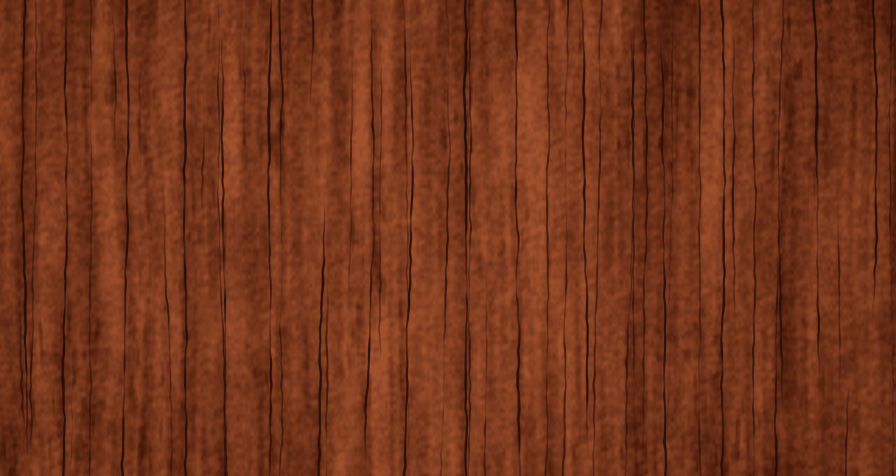
A WebGL 2 fragment shader for this texture:

```glsl
#version 300 es
precision highp float;

uniform vec2 u_resolution;
out vec4 fragColor;

float hash(vec2 p) {
    vec3 q = fract(vec3(p.xyx) * 0.1031);
    q += dot(q, q.yzx + 33.33);
    return fract((q.x + q.y) * q.z);
}

float noise(vec2 p) {
    vec2 i = floor(p), f = fract(p);
    f = f * f * (3.0 - 2.0 * f);
    return mix(mix(hash(i), hash(i + vec2(1, 0)), f.x),
               mix(hash(i + vec2(0, 1)), hash(i + vec2(1, 1)), f.x), f.y);
}

// Noise centred on zero
float signedNoise(vec2 p) {
    return noise(p) - 0.5;
}

// Wandering vertical splits: x is the dark core, y the soft shade beside it
vec2 cracks(vec2 p, float density, float halfWidth, float minLength, float seed) {
    vec2 result = vec2(0.0);
    float soft = max(0.0021, 0.6 / u_resolution.y);
    for (int i = -1; i <= 1; i++) {
        float id = floor(p.x * density) + float(i);
        float row = id * 7.0 + seed;
        float centre = (id + 0.5 + 0.65 * (hash(vec2(id, seed)) - 0.5)) / density;
        centre += 0.020 * signedNoise(vec2(p.y * 1.5, row))
                + 0.005 * signedNoise(vec2(p.y * 10.0, row + 2.0))
                + 0.003 * signedNoise(vec2(p.y * 42.0, row + 4.0));

        // Each split has its own extent and thins towards its ends
        float reach = mix(minLength, 1.1, hash(vec2(id, seed + 3.0)));
        float middle = hash(vec2(id, seed + 5.0));
        float taper = smoothstep(0.0, 0.3, reach - abs(p.y - middle));
        float swell = 0.15 + 0.9 * noise(vec2(p.y * 5.0, row + 6.0))
                    + 0.6 * noise(vec2(p.y * 30.0, row + 8.0));
        float w = halfWidth * taper * swell;

        float side = p.x - centre;
        float d = abs(side);
        float core = (1.0 - smoothstep(w * 0.4, w + soft, d)) * smoothstep(0.0, 0.0018, w);
        float shade = exp(-d / (side > 0.0 ? 0.004 : 0.008)) * taper * swell;
        result = max(result, vec2(core, shade));
    }
    return result;
}

void main() {
    vec2 p = gl_FragCoord.xy / u_resolution.y;
    vec2 uv = gl_FragCoord.xy / u_resolution;
    vec2 g = p + vec2(0.02 * signedNoise(p * vec2(4.0, 2.5)), 0.0);

    // Long fibres, from broad bands to thin streaks
    float tone = 0.52;
    tone += 0.30 * signedNoise(g * vec2(11.0, 0.9) + 3.0);
    tone += 0.52 * signedNoise(g * vec2(38.0, 1.5) + 17.0);
    tone += 0.52 * signedNoise(g * vec2(85.0, 4.0) + 41.0);

    // Blotches and a fine slanted nap
    tone += 0.30 * signedNoise(p * vec2(20.0, 10.0) + 59.0);
    vec2 nap = vec2(p.x + 0.6 * p.y, p.y - 0.5 * p.x);
    tone += 0.40 * signedNoise(nap * vec2(60.0, 85.0) + 71.0);
    tone += 0.30 * signedNoise(p * vec2(170.0, 110.0) + 83.0);

    // Short dark flecks, gathered in patches
    float fleck = smoothstep(0.6, 0.95, noise(g * vec2(90.0, 20.0) + 97.0));
    tone -= 0.45 * fleck * smoothstep(0.35, 0.75, noise(p * vec2(9.0, 4.0) + 7.0));

    // Light falls off towards the borders
    vec2 away = (uv - vec2(0.47, 0.48)) * vec2(1.0, 0.85);
    tone += 0.19 - 1.3 * dot(away, away);

    vec2 deep = cracks(p, 9.5, 0.0018, 0.45, 11.0);
    vec2 thin = cracks(p, 18.0, 0.0011, 0.12, 47.0);
    tone -= 0.20 * deep.y + 0.15 * thin.y;

    vec3 shadow = vec3(0.35, 0.14, 0.06);
    vec3 light = vec3(0.59, 0.29, 0.16);
    vec3 color = mix(shadow, light, clamp(tone, -0.3, 1.15));
    color = mix(color, vec3(0.13, 0.038, 0.033), max(0.88 * deep.x, 0.8 * thin.x));

    fragColor = vec4(clamp(color, 0.0, 1.0), 1.0);
}
```
